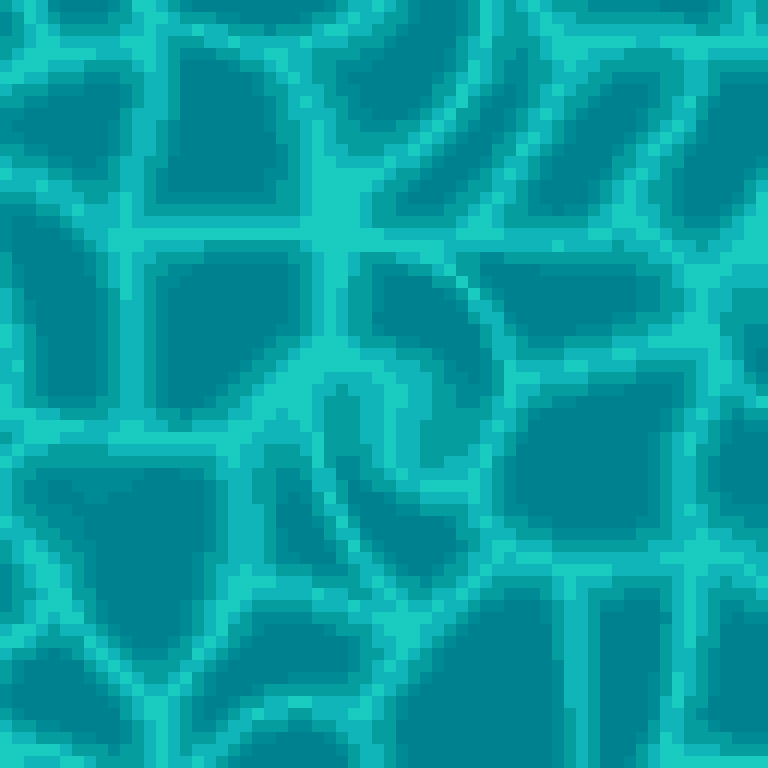
A Shadertoy shader for this texture:

```glsl
vec2 hash22(vec2 p) {
    vec3 q = fract(p.xyx * vec3(0.1031, 0.1030, 0.0973));
    q += dot(q, q.yzx + 33.33);
    return fract((q.xx + q.yz) * q.zy);
}

vec2 valueNoise(vec2 p) {
    vec2 cell = floor(p), f = fract(p);
    f = f * f * (3.0 - 2.0 * f);
    vec2 low = mix(hash22(cell), hash22(cell + vec2(1, 0)), f.x);
    vec2 high = mix(hash22(cell + vec2(0, 1)), hash22(cell + vec2(1, 1)), f.x);
    return mix(low, high, f.y);
}

vec2 toSeed(vec2 cell, vec2 p) {
    return cell + 0.08 + 0.84 * hash22(cell + 17.0) - p;
}

// Distance to the cell walls, blended so that the corners are round
float wallDistance(vec2 p) {
    vec2 home = floor(p), nearestCell = home, nearest = vec2(8.0);
    for (int y = -2; y <= 2; y++)
    for (int x = -2; x <= 2; x++) {
        vec2 cell = home + vec2(x, y);
        vec2 seed = toSeed(cell, p);
        if (dot(seed, seed) < dot(nearest, nearest)) {
            nearest = seed;
            nearestCell = cell;
        }
    }
    float sum = 0.0;
    for (int y = -2; y <= 2; y++)
    for (int x = -2; x <= 2; x++) {
        if (x == 0 && y == 0) continue;
        vec2 seed = toSeed(nearestCell + vec2(x, y), p);
        float wall = dot(0.5 * (seed + nearest), normalize(seed - nearest));
        sum += exp(-16.0 * wall);
    }
    return -log(sum) / 16.0;
}

// Flat colour of one block, on a grid of 64 by 64
vec3 waterColor(vec2 block) {
    vec2 p = (block + 0.5) / 64.0 * 4.4 + 3.0;
    vec2 warped = p + 0.55 * (valueNoise(p * 1.3 + 40.0) - 0.5);
    float d = wallDistance(warped);
    float glintWidth = 0.036 * valueNoise(p * 1.6 + 9.0).x;

    vec3 deep = vec3(0.0, 0.505, 0.565);
    vec3 slope = vec3(0.0, 0.54, 0.59);
    vec3 shallow = vec3(0.02, 0.615, 0.62);
    vec3 light = vec3(0.06, 0.71, 0.72);
    vec3 glint = vec3(0.10, 0.80, 0.75);
    if (d < glintWidth) return glint;
    if (d < 0.078) return light;
    if (d < 0.153) return shallow;
    return d < 0.205 ? slope : deep;
}

void mainImage(out vec4 fragColor, in vec2 fragCoord) {
    vec2 grid = fragCoord / iResolution.y * 64.0 - 0.5;
    vec2 block = floor(grid);

    // Blend adjoining blocks across a seam one screen pixel wide
    vec2 seam = clamp((fract(grid) - 0.5) * iResolution.y / 64.0 + 0.5, 0.0, 1.0);
    vec3 low = mix(waterColor(block), waterColor(block + vec2(1, 0)), seam.x);
    vec3 high = mix(waterColor(block + vec2(0, 1)), waterColor(block + vec2(1, 1)), seam.x);
    fragColor = vec4(mix(low, high, seam.y), 1.0);
}
```
